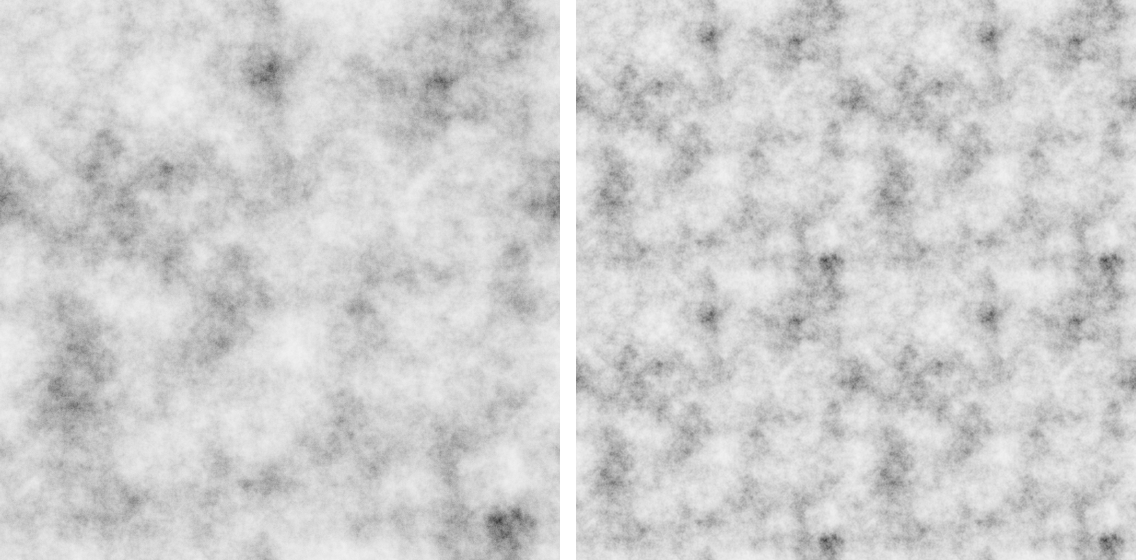
Left, the tile; right, the same tile 2 across and 2 down.
Give the GLSL for this texture, as a Shadertoy shader.

```glsl
// Seamless pale grey clouds with dark, grainy smudges.

const int OCTAVES = 8;
const float BASE_CELLS = 4.0;      // cells across the canvas in the coarsest layer
const float GAIN = 0.74;           // strength of each layer relative to the last
const float NOISE_DEVIATION = 0.18; // typical deviation of one noise layer
const float MEDIAN_DARKNESS = 0.18;
const float DARKNESS_SPREAD = 0.36;

// Integer hash: three mixed words from a cell and a seed.
uvec3 hashCell(uvec3 v) {
    v = v * 1664525u + 1013904223u;
    v.x += v.y * v.z;
    v.y += v.z * v.x;
    v.z += v.x * v.y;
    v ^= v >> 16u;
    v.x += v.y * v.z;
    v.y += v.z * v.x;
    v.z += v.x * v.y;
    return v;
}

// Random slope of a lattice point, wrapped to the period.
vec2 latticeSlope(vec2 cell, float period, int seed) {
    uvec2 wrapped = uvec2(mod(cell, period));
    uvec3 bits = hashCell(uvec3(wrapped, uint(seed)));
    return vec2(bits.xy >> 16u) / 32767.5 - 1.0;
}

// Gradient noise that repeats after a whole number of cells.
float tiledNoise(vec2 p, float period, int seed) {
    vec2 cell = floor(p);
    vec2 f = p - cell;
    vec2 blend = f * f * f * (f * (f * 6.0 - 15.0) + 10.0);
    vec2 right = vec2(1.0, 0.0);
    vec2 up = vec2(0.0, 1.0);
    float a = dot(latticeSlope(cell, period, seed), f);
    float b = dot(latticeSlope(cell + right, period, seed), f - right);
    float c = dot(latticeSlope(cell + up, period, seed), f - up);
    float d = dot(latticeSlope(cell + 1.0, period, seed), f - 1.0);
    return mix(mix(a, b, blend.x), mix(c, d, blend.x), blend.y);
}

// Layered noise scaled to zero mean and unit deviation.
float cloudField(vec2 uv, float baseCells, float gain) {
    float sum = 0.0;
    float power = 0.0;
    float amplitude = 1.0;
    float period = baseCells;
    for (int i = 0; i < OCTAVES; i++) {
        // Shift each layer so that lattice points do not line up.
        vec2 shift = float(i) * vec2(0.37, 0.71);
        sum += amplitude * tiledNoise(uv * period + shift, period, i + 11);
        power += amplitude * amplitude;
        amplitude *= gain;
        period *= 2.0;
    }
    return sum / (NOISE_DEVIATION * sqrt(power));
}

// Exponential response: soft highlights, deeper and rougher shadows.
float cloudBrightness(float field, float median, float spread) {
    return 1.0 - median * exp(spread * field);
}

void mainImage(out vec4 fragColor, in vec2 fragCoord) {
    vec2 uv = fragCoord / iResolution.xy;
    float field = cloudField(uv, BASE_CELLS, GAIN);
    float grey = cloudBrightness(field, MEDIAN_DARKNESS, DARKNESS_SPREAD);
    fragColor = vec4(vec3(clamp(grey, 0.0, 1.0)), 1.0);
}
```
